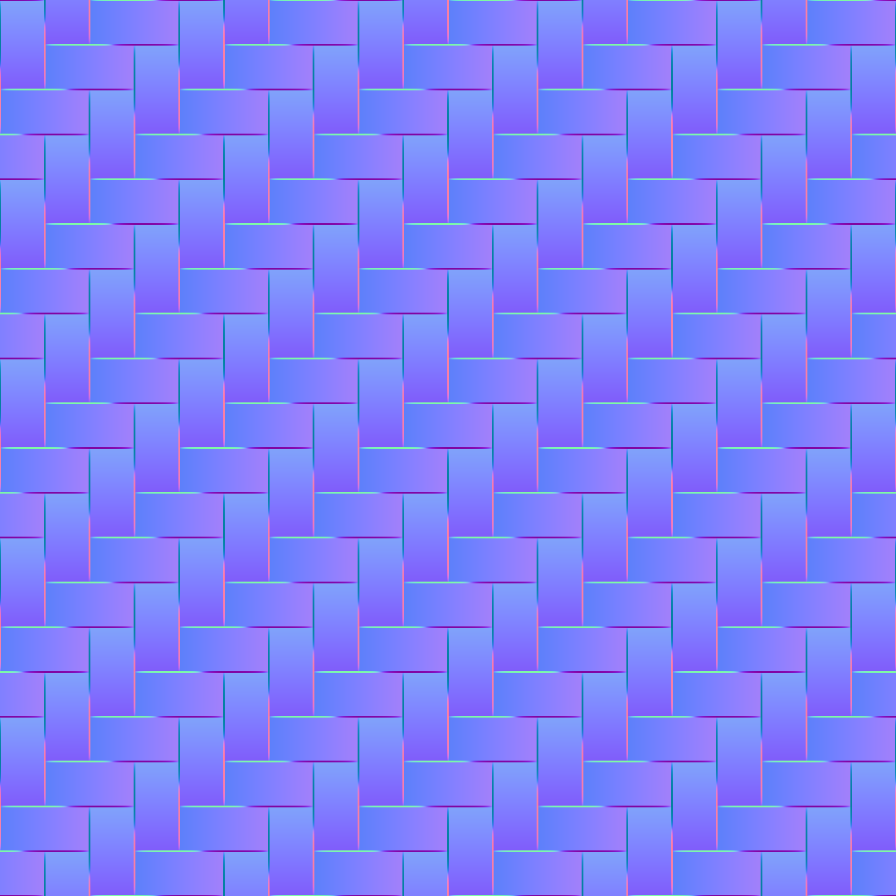
This texture map is drawn by a WebGL 1 fragment shader. Its source:

```glsl
precision highp float;

uniform vec2 u_resolution;

// Height of a twill weave of 2:1 strands; p counts cells, y pointing down
float weaveHeight(vec2 p) {
  vec2 cell = floor(p);
  vec2 local = p - cell;
  float phase = floor(mod(cell.x + cell.y + 0.5, 4.0));
  float along = phase < 2.0 ? phase + local.y : phase - 2.0 + local.x;
  along *= 0.5;
  return 0.58 * along * (1.0 - along);
}

// Central differences also turn the steps between strands into thin lines
vec3 weaveNormal(vec2 p) {
  vec2 reach = vec2(0.01953, 0.0);
  float slopeX = weaveHeight(p + reach.xy) - weaveHeight(p - reach.xy);
  float slopeY = weaveHeight(p - reach.yx) - weaveHeight(p + reach.yx);
  return normalize(vec3(-vec2(slopeX, slopeY) / (2.0 * reach.x), 1.0));
}

void main() {
  // Average nine samples over the pixel to smooth the edges
  vec3 color = vec3(0.0);
  for (int j = -1; j <= 1; j++) {
    for (int i = -1; i <= 1; i++) {
      vec2 offset = vec2(float(i), float(j)) / 3.0;
      vec2 uv = (gl_FragCoord.xy + offset) / u_resolution;
      vec2 p = vec2(uv.x, 1.0 - uv.y) * 20.0;
      color += weaveNormal(p) * 0.5 + 0.5;
    }
  }
  gl_FragColor = vec4(color / 9.0, 1.0);
}
```
